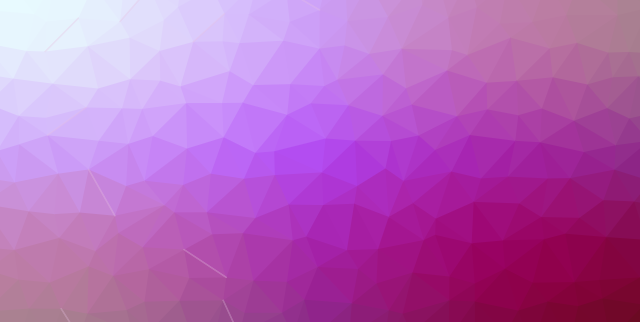
Write a WebGL 2 fragment shader that draws this background.

```glsl
#version 300 es
precision highp float;

uniform vec2 u_resolution;
out vec4 fragColor;

const float CELL = 0.101; // mesh spacing in canvas heights
const vec2 ORIGIN = vec2(0.7, 0.44);

const vec3 RAMP[9] = vec3[9](
    vec3(0.91, 0.985, 1.0), vec3(0.90, 0.94, 0.99), vec3(0.85, 0.74, 0.98),
    vec3(0.77, 0.51, 0.98), vec3(0.69, 0.26, 0.94), vec3(0.67, 0.14, 0.67),
    vec3(0.61, 0.01, 0.42), vec3(0.55, 0.0, 0.26), vec3(0.41, 0.04, 0.13));

vec2 hash2(vec2 p) {
    vec3 q = fract(p.xyx * vec3(0.1031, 0.1030, 0.0973));
    q += dot(q, q.yzx + 33.33);
    return fract((q.xx + q.yz) * q.zy);
}

float cross2(vec2 a, vec2 b) {
    return a.x * b.y - a.y * b.x;
}

vec3 ramp(float t) {
    float s = clamp(t, 0.0, 1.0) * 8.0;
    int i = min(int(s), 7);
    return mix(RAMP[i], RAMP[i + 1], s - float(i));
}

// Jittered mesh vertex
vec2 vertex(vec2 id) {
    return id + (hash2(id + 40.0) - 0.5) * vec2(0.72, 0.58);
}

// Signed distance to the line a-b, positive on its inner side
float edge(vec2 p, vec2 a, vec2 b) {
    return cross2(b - a, p - a) / length(b - a);
}

float segment(vec2 p, vec2 a, vec2 b) {
    vec2 d = b - a;
    return length(p - a - d * clamp(dot(p - a, d) / dot(d, d), 0.0, 1.0));
}

// Flat facet colour in rgb and coverage in alpha, premultiplied
vec4 facet(vec2 p, vec2 a, vec2 b, vec2 c, float px) {
    float inside = min(edge(p, a, b), min(edge(p, b, c), edge(p, c, a)));
    float cover = clamp(0.5 + inside / px, 0.0, 1.0);
    vec2 uv = ((a + b + c) / 3.0 + ORIGIN) * CELL;
    uv.x *= u_resolution.y / u_resolution.x;
    return vec4(mix(ramp(uv.x), ramp(uv.y), 0.5), 1.0) * cover;
}

void main() {
    // Mesh space, with rows counted down from the top
    vec2 pos = gl_FragCoord.xy / u_resolution.y;
    vec2 p = vec2(pos.x, 1.0 - pos.y) / CELL - ORIGIN;
    float px = 1.0 / (u_resolution.y * CELL);
    vec2 base = floor(p);
    vec4 sum = vec4(0.0);
    float seam = 0.0;

    for (int y = -1; y <= 1; y++) {
        for (int x = -1; x <= 1; x++) {
            vec2 id = base + vec2(x, y);
            vec2 a = vertex(id);
            vec2 b = vertex(id + vec2(1, 0));
            vec2 c = vertex(id + vec2(1, 1));
            vec2 d = vertex(id + vec2(0, 1));

            // Delaunay choice: split along a-c when angles at b and d sum below pi
            vec2 ba = a - b, bc = c - b, da = a - d, dc = c - d;
            float angleSum = cross2(bc, ba) * dot(da, dc) + dot(ba, bc) * cross2(da, dc);
            bool splitAC = angleSum > 0.0;
            if (splitAC) {
                sum += facet(p, a, b, c, px) + facet(p, a, c, d, px);
            } else {
                sum += facet(p, a, b, d, px) + facet(p, b, c, d, px);
            }

            // A few hairline seams
            if (hash2(id + 91.0).x < 0.035) {
                float dist = splitAC ? segment(p, a, c) : segment(p, b, d);
                seam = max(seam, 1.0 - smoothstep(0.01, 0.01 + px, dist));
            }
        }
    }

    vec3 color = sum.rgb / max(sum.a, 0.001);
    fragColor = vec4(mix(color, vec3(0.9, 0.75, 0.88), seam * 0.3), 1.0);
}
```
